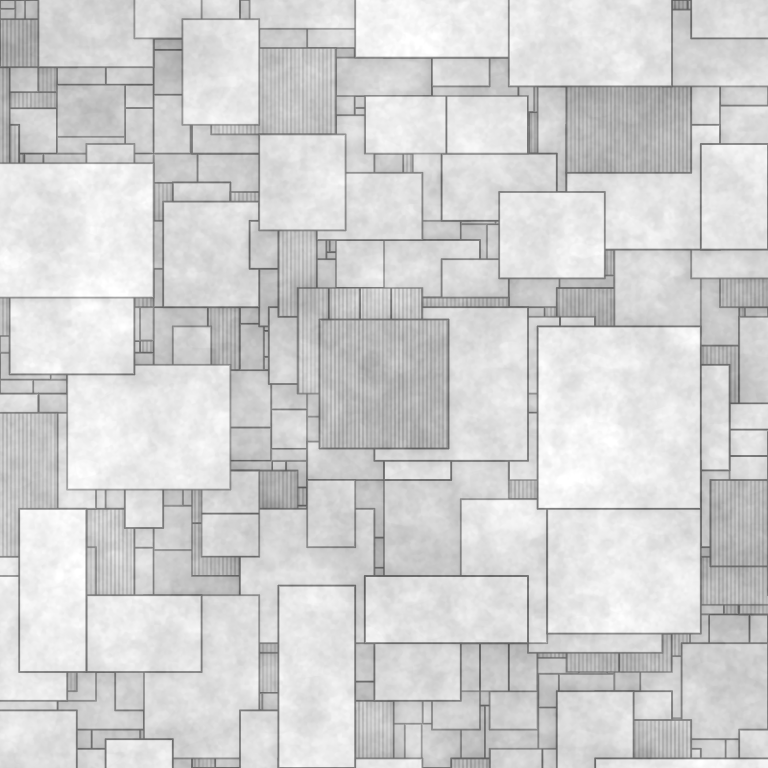
Give the GLSL for this pattern, as a WebGL 2 fragment shader.

```glsl
#version 300 es
precision highp float;
// Pale concrete cladding: a finely split base wall under layers of overlapping
// panels, each layer larger and lighter, some ribbed or cut into bars.
// Soft cellular noise weathers the faces; thin dark joints outline them.

uniform vec2 u_resolution;
out vec4 fragColor;

const float TAU = 6.2831853;
const float JOINT_SHADE = 0.43;
const float JOINT_HALF_WIDTH = 0.0012;
const float RIBS_PER_UNIT = 192.0;
const float SNAP = 80.0;        // panel corners lie on this lattice
const float BASE_CELLS = 5.0;
const int LAYERS = 5;

vec3 hash3(vec3 p) {
    p = fract(p * vec3(0.1031, 0.1030, 0.0973));
    p += dot(p, p.yxz + 33.33);
    return fract((p.xxy + p.yxx) * p.zyx);
}

// Cellular noise: random cell values blended by distance to their points.
float softCells(vec2 p, float seed) {
    vec2 cell = floor(p);
    float total = 0.0, weights = 0.0;
    for (int j = -1; j <= 1; j++)
    for (int i = -1; i <= 1; i++) {
        vec2 id = cell + vec2(i, j);
        vec3 rnd = hash3(vec3(id, seed));
        vec2 toPoint = id + rnd.xy - p;
        float w = exp(-5.0 * dot(toPoint, toPoint));
        total += w * rnd.z;
        weights += w;
    }
    return total / weights;
}

// Cloudy stains, fine grain and pale scuffs, centred near zero.
float weathering(vec2 p) {
    float sum = 0.0, amplitude = 0.075, frequency = 5.0;
    for (int octave = 0; octave < 6; octave++) {
        sum += amplitude * (softCells(p * frequency, float(octave) + 50.0) - 0.5);
        amplitude *= 0.86;
        frequency *= 2.1;
    }
    float scuff = smoothstep(0.62, 0.8, softCells(p * vec2(38.0, 60.0), 71.0));
    return sum + 0.018 * scuff;
}

float boxDistance(vec2 p, vec2 halfSize) {
    vec2 q = abs(p) - halfSize;
    return length(max(q, 0.0)) + min(max(q.x, q.y), 0.0);
}

float jointMask(float dist, float px) {
    return clamp((JOINT_HALF_WIDTH - abs(dist)) / px + 0.5, 0.0, 1.0);
}

// Distance to evenly spaced cuts across the longer side of a panel.
float barDistance(vec2 local, vec2 size, float bars) {
    bool wide = size.x > size.y;
    float span = wide ? size.x : size.y;
    float t = (wide ? local.x : local.y) / span * bars;
    return abs(fract(t + 0.5) - 0.5) * span / bars;
}

float ribbedFace(float x, float tone) {
    float t = x * RIBS_PER_UNIT;
    float depth = mix(0.025, 0.075, hash3(vec3(floor(t), 3.0, 8.0)).x);
    return tone + depth * sin(TAU * t);
}

// Paints one panel over the shade below, with contact shadow and outline.
float paintPanel(float shade, vec2 p, vec2 lo, vec2 hi, float tone,
                 float ribChance, float barChance, vec3 rnd, float px) {
    vec2 size = hi - lo;
    float dist = boxDistance(p - 0.5 * (lo + hi), 0.5 * size);
    float face = tone + 0.05 * (rnd.z - 0.5);
    if (rnd.x < ribChance) face = ribbedFace(p.x, mix(0.70, 0.76, rnd.z));
    if (rnd.y < barChance) {
        float bars = 2.0 + floor(rnd.z * 3.0);
        face = mix(face, JOINT_SHADE, jointMask(barDistance(p - lo, size, bars), px));
    }
    shade *= 1.0 - 0.06 * exp(-max(dist, 0.0) / 0.008);
    shade = mix(shade, face, clamp(0.5 - dist / px, 0.0, 1.0));
    return mix(shade, JOINT_SHADE, mix(0.6, 1.0, rnd.y) * jointMask(dist, px));
}

// Base wall: each grid cell is halved unevenly along its longer side.
float paintBase(vec2 p, float px) {
    vec2 cell = floor(p * BASE_CELLS);
    vec2 lo = cell / BASE_CELLS, hi = (cell + 1.0) / BASE_CELLS;
    float branch = 1.0;
    for (int split = 0; split < 4; split++) {
        float cut = mix(0.2, 0.8, hash3(vec3(cell, branch)).x);
        vec2 mid = mix(lo, hi, cut), size = hi - lo;
        vec2 axis = size.x > size.y ? vec2(1, 0) : vec2(0, 1);
        float side = step(dot(mid, axis), dot(p, axis));
        if (side > 0.5) lo = mix(lo, mid, axis); else hi = mix(hi, mid, axis);
        branch = branch * 2.0 + side;
    }
    return paintPanel(0.8, p, lo, hi, 0.81, 0.18, 0.0, hash3(vec3(cell, branch + 90.0)), px);
}

// One layer of scattered panels, painted in a fixed order.
float paintLayer(float shade, vec2 p, float cells, float height, float px) {
    vec2 home = floor(p * cells);
    for (int j = -1; j <= 1; j++)
    for (int i = -1; i <= 1; i++) {
        vec2 id = home + vec2(i, j);
        vec3 place = hash3(vec3(id, cells * 7.0));
        if (place.z > 0.52) continue;
        vec3 rnd = hash3(vec3(id, cells * 7.0 + 31.0));
        vec2 halfSize = mix(vec2(0.15), vec2(0.6), hash3(vec3(id, cells + 17.0)).xy);
        vec2 centre = id + place.xy;
        vec2 lo = floor((centre - halfSize) / cells * SNAP) / SNAP;
        vec2 hi = ceil((centre + halfSize) / cells * SNAP) / SNAP;
        shade = paintPanel(shade, p, lo, hi, mix(0.82, 0.91, height),
                           mix(0.3, 0.0, height), 0.15, rnd, px);
    }
    return shade;
}

void main() {
    float px = 1.0 / u_resolution.y;
    vec2 p = gl_FragCoord.xy * px;
    vec2 middle = 0.5 * u_resolution * px;
    float shade = paintBase(p, px);
    for (int k = 0; k < LAYERS; k++) {
        float height = float(k) / float(LAYERS - 1);
        shade = paintLayer(shade, p, mix(10.0, 4.4, height), height, px);
    }
    // Ribbed square in the middle, then weathering and a faint edge falloff.
    shade = paintPanel(shade, p, middle - 0.084, middle + 0.084, 0.7, 1.0, 0.0, vec3(0.0, 0.9, 0.1), px);
    vec2 fromMiddle = p - middle;
    shade = (shade + weathering(p)) * (1.02 - 0.1 * dot(fromMiddle, fromMiddle));
    fragColor = vec4(vec3(shade), 1.0);
}
```
